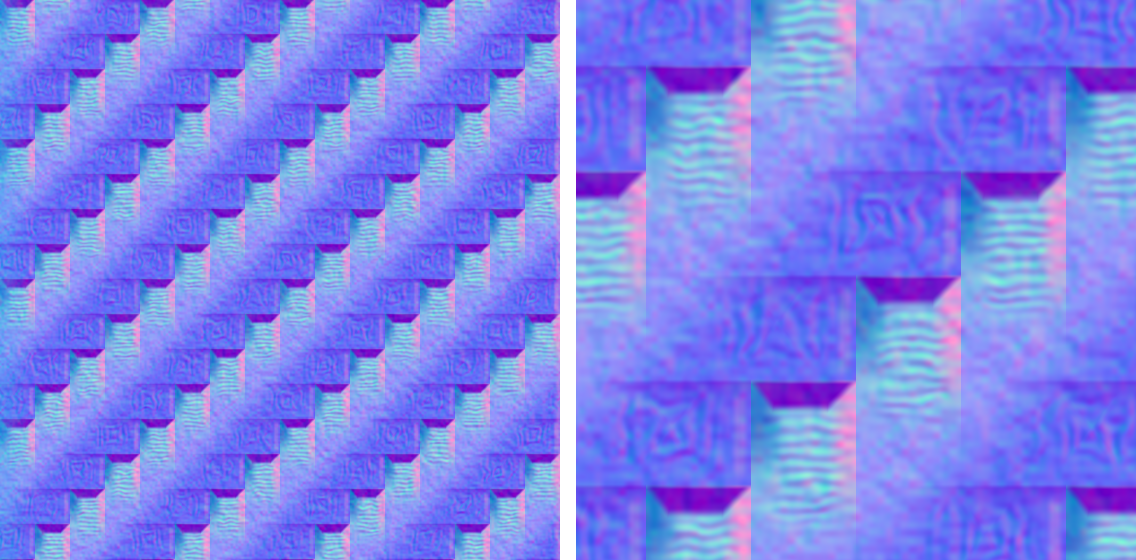
Left: the whole. Right: its middle third, enlarged.
Write a three.js fragment shader that draws this texture map.

```glsl
#define CELLS 16.0
#define SPAN 4.0
#define BLUE vec3(0.40, 0.42, 0.98)
#define LAVENDER vec3(0.57, 0.58, 0.99)
#define CYAN vec3(0.53, 0.73, 0.92)
#define TEAL vec3(0.15, 0.47, 0.82)
#define PINK vec3(0.94, 0.58, 0.86)
#define PURPLE vec3(0.45, 0.07, 0.80)
#define VIOLET vec3(0.41, 0.24, 0.91)
#define GRAIN 0.22
#define RIPPLE 0.055

varying vec2 vUv;

float hash(vec2 p) {
  vec3 q = fract(p.xyx * vec3(0.1031, 0.1030, 0.0973));
  q += dot(q, q.yzx + 33.33);
  return fract((q.x + q.y) * q.z);
}

float noise(vec2 p) {
  vec2 i = floor(p), f = fract(p);
  f = f * f * (3.0 - 2.0 * f);
  vec2 e = vec2(1.0, 0.0);
  return mix(mix(hash(i), hash(i + e), f.x),
             mix(hash(i + e.yx), hash(i + e.xx), f.x), f.y);
}

float band(float x, float lo, float hi, float soft) {
  return smoothstep(lo - soft, lo + soft, x) * (1.0 - smoothstep(hi - soft, hi + soft, x));
}

// Distance along the weft (x) and down the warp (y), each from 0 to SPAN
vec2 twill(vec2 g) {
  vec2 cell = floor(g);
  return vec2(mod(cell.x + cell.y, SPAN) + fract(g.x), mod(cell.x + g.y, SPAN));
}

// Fine height: rungs on the warp, rings on the weft, grain everywhere
float relief(vec2 g) {
  vec2 f = fract(g), t = twill(g);
  float wobble = noise(g * 5.0);
  float rungs = sin(50.0 * t.y + 4.0 * wobble)
              * band(f.x, 0.25, 0.85, 0.1) * band(t.y, 0.35, 1.4, 0.15);
  vec2 c = abs(vec2(t.x - 3.25, f.y - 0.52));
  float rings = sin(36.0 * max(c.x, 0.8 * c.y) + 5.0 * wobble)
              * band(t.x, 2.75, 3.72, 0.08) * band(f.y, 0.22, 0.82, 0.08);
  float grain = noise(g * 6.0) + 0.5 * noise(g * 13.0);
  return RIPPLE * (rungs + rings) + GRAIN * grain;
}

void main() {
  vec2 g = vec2(vUv.x, 1.0 - vUv.y) * CELLS + vec2(0.0, 0.06);
  vec2 f = fract(g), t = twill(g);
  float weft = t.x, warp = t.y;

  // Diagonal roll from raised warp to sunken weft
  float sunk = max(smoothstep(2.2, 3.5, f.x + warp), 1.0 - smoothstep(0.0, 0.25, warp));
  vec3 col = mix(LAVENDER, BLUE, sunk);

  // Shadow along the top of the weft and light seam at its end
  float shadow = smoothstep(2.2, 3.8, weft) * smoothstep(0.0, 0.05, f.y) * exp(-6.0 * f.y);
  col = mix(col, VIOLET, min(1.0, 1.3 * shadow));
  float seam = band(weft, 3.84, 3.95, 0.04) * band(f.y, 0.15, 0.92, 0.08);
  col = mix(col, PINK, 0.32 * seam);

  // Raised warp: face, left flank, right flank, top bevel
  float top = smoothstep(0.0, 0.06, warp);
  float face = top * (1.0 - smoothstep(0.9, 1.8, warp));
  col = mix(col, CYAN, face);
  float left = top * (1.0 - smoothstep(0.06, 0.4, f.x)) * (1.0 - smoothstep(0.35, 1.15, warp));
  col = mix(col, TEAL, 0.95 * left);
  float right = top * smoothstep(0.7, 0.92, f.x) * (1.0 - smoothstep(0.6, 1.5, warp));
  col = mix(col, PINK, right * (0.82 + 0.18 * sin(42.0 * warp)));
  float bevel = min(min(f.x - 0.8 * warp, 1.0 - f.x - warp), 0.27 - warp);
  col = mix(col, PURPLE, top * smoothstep(-0.07, 0.05, bevel));

  // Outer columns lean toward the borders
  col = mix(col, vec3(0.25, 0.65, 0.95), 0.4 * (1.0 - smoothstep(0.0, 1.0, g.x)));
  col = mix(col, PINK, 0.4 * smoothstep(CELLS - 0.2, CELLS, g.x));

  // Relief slope tilts red across and green upward
  vec2 e = vec2(0.06, 0.0);
  float h = relief(g);
  vec2 slope = vec2(h - relief(g + e.xy), relief(g + e.yx) - h);
  col += vec3(slope, -0.3 * length(slope));
  gl_FragColor = vec4(clamp(col, 0.0, 1.0), 1.0);
}
```
